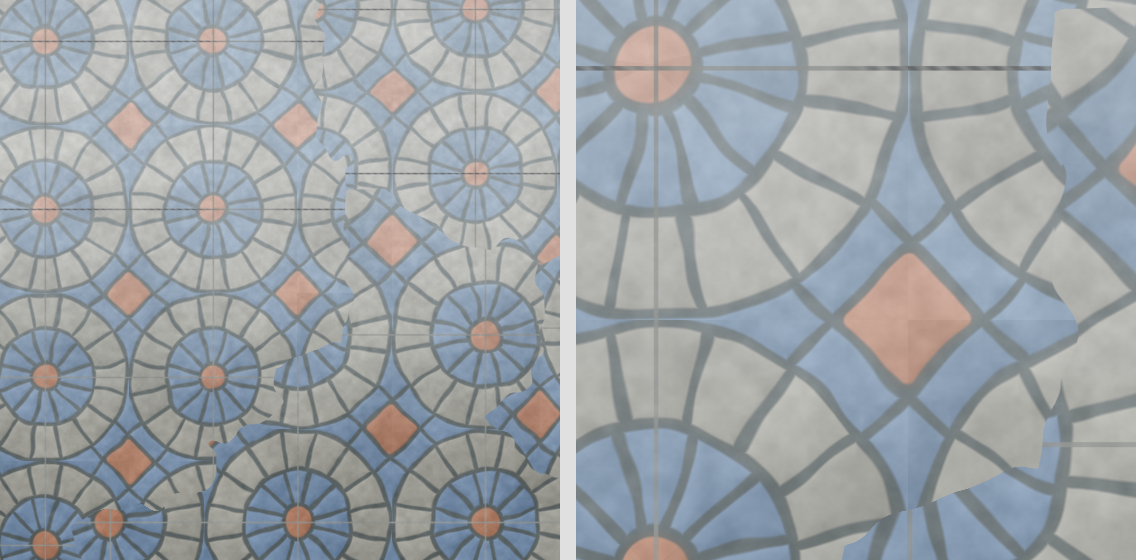
Left, the full canvas; right, a detail of the centre.
A WebGL 2 fragment shader for this texture:

```glsl
#version 300 es
precision highp float;
uniform vec2 u_resolution;
out vec4 fragColor;

// Colours: hazy at the top of the canvas, deep at the bottom
const vec3 SAND_HAZY = vec3(0.76, 0.76, 0.75), SAND_DEEP = vec3(0.60, 0.60, 0.57);
const vec3 BLUE_HAZY = vec3(0.65, 0.71, 0.77), BLUE_DEEP = vec3(0.44, 0.53, 0.64);
const vec3 CLAY_HAZY = vec3(0.81, 0.70, 0.66), CLAY_DEEP = vec3(0.66, 0.47, 0.38);
const vec3 GROOVE_HAZY = vec3(0.58, 0.61, 0.62), GROOVE_DEEP = vec3(0.33, 0.36, 0.36);
const vec3 JOINT_PALE = vec3(0.57, 0.58, 0.57), JOINT_DARK = vec3(0.36, 0.37, 0.38);

// Floors: origin of one rosette and pitch, in canvas units
const vec3 FLOOR_LEFT = vec3(0.081, 0.626, 0.300);
const vec3 FLOOR_UPPER = vec3(0.849, 0.690, 0.293);
const vec3 FLOOR_LOWER = vec3(0.867, 0.402, 0.335);
const vec3 FLOOR_EDGE = vec3(1.120, 0.414, 0.3125);

// Long seam: start at the top, then shifts between pairs of heights
const float SEAM_TOP = 0.57;
const vec4 SEAM_SHIFT = vec4(0.05, -0.12, -0.12, -0.24);
const vec4 SEAM_LOW = vec4(0.69, 0.35, 0.20, 0.06);
const vec4 SEAM_HIGH = vec4(0.76, 0.39, 0.27, 0.14);
const float SEAM_ROUGHNESS = 0.03;

// Rosette proportions, in pitch units
const float RIM = 0.492, HUB = 0.285, CORE = 0.085;
const float RING_STONES = 16.0, HUB_STONES = 12.0;
const float DIAMOND = 0.108, DIAMOND_ROUND = 0.03;
const float GROOVE_WIDTH = 0.0085, JOINT_WIDTH = 0.0045;
const float WARP = 0.008, BEVEL = 0.014;
const float TAU = 6.2831853;

float hash(vec2 p) {
  return fract(sin(dot(p, vec2(127.1, 311.7))) * 43758.5453);
}

float noise(vec2 p) {
  vec2 i = floor(p), f = fract(p);
  f = f * f * (3.0 - 2.0 * f);
  return mix(mix(hash(i), hash(i + vec2(1, 0)), f.x),
             mix(hash(i + vec2(0, 1)), hash(i + vec2(1, 1)), f.x), f.y);
}

float fbm(vec2 p) {
  float sum = 0.0, gain = 0.5;
  for (int i = 0; i < 4; i++) {
    sum += gain * noise(p);
    p = p * 2.03 + 7.1;
    gain *= 0.5;
  }
  return sum;
}

float stoneCount(float r) { return r > HUB ? RING_STONES : HUB_STONES; }

float stoneAngle(vec2 p) {
  return atan(p.y, p.x) / TAU * stoneCount(length(p)) + 0.5;
}

// Position in the diamond between four rosettes, turned by 45 degrees
vec2 diamondSpace(vec2 p) {
  vec2 c = abs(p) - 0.5;
  return abs(vec2(c.x + c.y, c.x - c.y)) * 0.70711;
}

float diamondDistance(vec2 u) {
  return length(max(u - DIAMOND + DIAMOND_ROUND, 0.0)) - DIAMOND_ROUND;
}

float grooveDistance(vec2 p) {
  float r = length(p), d = abs(r - RIM);
  if (r > RIM) {
    vec2 u = diamondSpace(p);
    vec2 bars = abs(u - DIAMOND);
    return min(d, min(abs(diamondDistance(u)), min(bars.x, bars.y)));
  }
  d = min(d, min(abs(r - HUB), abs(r - CORE)));
  float spoke = (0.5 - abs(fract(stoneAngle(p)) - 0.5)) * TAU * r / stoneCount(r);
  return r > CORE ? min(d, spoke) : d;
}

vec3 paving(vec2 uv, vec3 grid) {
  float depth = 1.0 - smoothstep(0.03, 0.80, uv.y);
  float aa = 0.8 / (u_resolution.y * grid.z);
  vec2 warp = vec2(noise(uv * 26.0), noise(uv * 26.0 + 40.0)) - 0.5;
  vec2 q = (uv - grid.xy) / grid.z + 0.5;
  vec2 joint = fract(q) - 0.5;
  vec2 p = joint + warp * WARP / grid.z;
  float r = length(p);

  // Stone colours, with a tint for each piece
  vec3 sand = mix(SAND_HAZY, SAND_DEEP, depth);
  vec3 blue = mix(BLUE_HAZY, BLUE_DEEP, depth);
  vec3 clay = mix(CLAY_HAZY, CLAY_DEEP, depth);
  bool isClay = r < CORE || diamondDistance(diamondSpace(p)) < 0.0;
  vec3 color = isClay ? clay : (r > HUB && r < RIM ? sand : blue);
  float piece = r < RIM ? mod(floor(stoneAngle(p)), stoneCount(r)) : 30.0;
  color += (hash(floor(q) + piece * 1.7) - 0.5) * 0.035;

  // Raised edges and grooves
  float d = grooveDistance(p);
  float lit = grooveDistance(p + vec2(-0.5, 0.8) * BEVEL) - d;
  color -= clamp(lit / BEVEL, -1.0, 1.0) * exp(-d * 45.0) * mix(0.03, 0.09, depth);
  float width = GROOVE_WIDTH * mix(0.75, 1.35, noise(uv * 60.0));
  float groove = 1.0 - smoothstep(width - aa, width + aa + 0.005, d);
  color = mix(color, mix(GROOVE_HAZY, GROOVE_DEEP, depth), groove * 0.9);

  // Straight joints; the high horizontal ones are dark and twisted
  vec2 line = 1.0 - smoothstep(JOINT_WIDTH - aa, JOINT_WIDTH + aa, abs(joint));
  float twist = 0.65 + 0.35 * sin((joint.x + joint.y) * 150.0);
  float dark = smoothstep(0.45, 0.58, uv.y) * smoothstep(0.25, 0.6, noise(uv * 9.0)) * twist;
  color = mix(color, JOINT_PALE, line.x * 0.75);
  return mix(color, mix(JOINT_PALE, JOINT_DARK, dark), line.y * 0.8);
}

float cover(float d) {
  float aa = 1.0 / u_resolution.y;
  return smoothstep(-aa, aa, d);
}

void main() {
  vec2 uv = gl_FragCoord.xy / u_resolution;
  vec2 rough = (vec2(noise(uv * 32.0), noise(uv * 32.0 + 17.0)) - 0.5) * SEAM_ROUGHNESS;
  vec2 s = uv + rough;

  // Torn seams between the overlapping floors
  float seamX = SEAM_TOP + dot(SEAM_SHIFT, 1.0 - smoothstep(SEAM_LOW, SEAM_HIGH, vec4(s.y)));
  float seamY = 0.65 - 0.085 * smoothstep(0.69, 0.82, s.x) - 0.03 * smoothstep(0.94, 0.97, s.x);
  float edgeX = min(0.87 + 0.9 * abs(s.y - 0.25), 0.968);
  vec3 right = mix(paving(uv, FLOOR_LOWER), paving(uv, FLOOR_EDGE),
                   cover(min(s.x - edgeX, s.y - 0.15)));
  right = mix(right, paving(uv, FLOOR_UPPER), cover(s.y - seamY));
  vec3 color = mix(paving(uv, FLOOR_LEFT), right, cover(s.x - seamX));

  // Mottled wear and fine grain
  color += (fbm(uv * 14.0) - 0.47) * 0.09 + (fbm(uv * 85.0) - 0.47) * 0.10;
  fragColor = vec4(clamp(color, 0.0, 1.0), 1.0);
}
```
